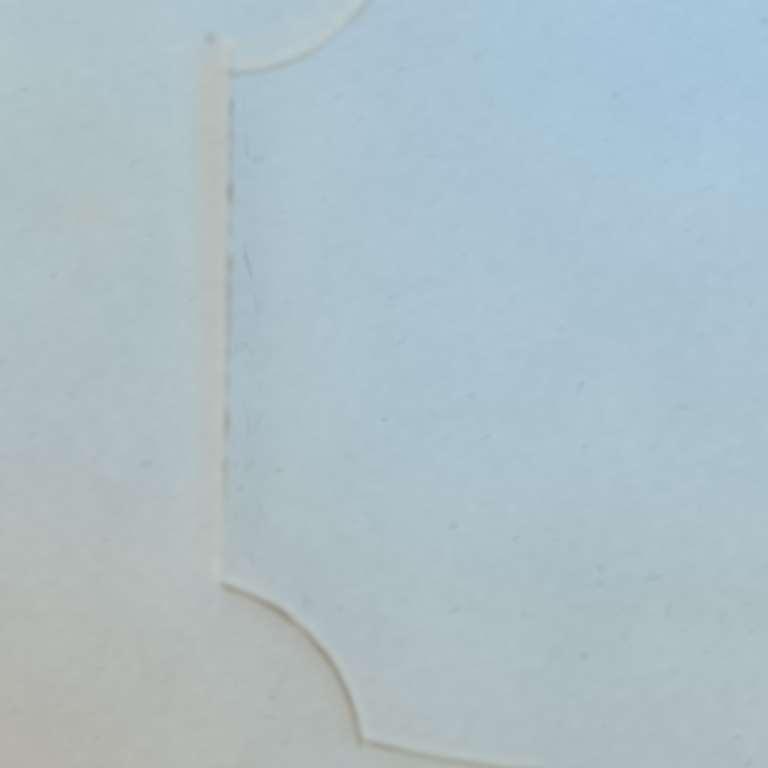
Reproduce this texture procedurally as a WebGL 1 fragment shader.

```glsl
precision mediump float;
// Softly lit painted plaster with a raised panel moulding: a vertical ridge,
// a pale arc above, a scooped corner below and a thin foot line.
// Each relief is a distance profile, broken up by noise, over a colour wash.
uniform vec2 u_resolution;

#define TOP_CENTRE vec2(0.301, 1.122)
#define TOP_RADIUS 0.2155
#define SCOOP_CENTRE vec2(0.228, 0.0026)
#define SCOOP_RADIUS 0.246
#define FOOT_START vec2(0.471, 0.039)
#define RIDGE_COLOUR vec3(0.725, 0.735, 0.720)
#define SHADOW_COLOUR vec3(0.52, 0.51, 0.45)
#define LIGHT_COLOUR vec3(0.76, 0.79, 0.775)
#define MOTTLE 0.030
#define GRAIN 0.024
#define WEAR 0.0022

vec2 hash2(vec2 cell) {
  vec3 q = fract(vec3(cell.xyx) * vec3(0.1031, 0.1030, 0.0973));
  q += dot(q, q.yzx + 33.33);
  return fract((q.xx + q.yz) * q.zy);
}

float corner(vec2 cell, vec2 offset) {
  return dot(hash2(cell) * 2.0 - 1.0, offset);
}

float gradientNoise(vec2 p) {
  vec2 i = floor(p), f = fract(p);
  vec2 u = f * f * f * (f * (f * 6.0 - 15.0) + 10.0);
  vec2 e = vec2(1.0, 0.0);
  return mix(mix(corner(i, f), corner(i + e, f - e), u.x),
             mix(corner(i + e.yx, f - e.yx), corner(i + 1.0, f - 1.0), u.x), u.y);
}

float fbm(vec2 p) {
  float sum = 0.0, amp = 0.6;
  for (int k = 0; k < 4; k++) {
    sum += amp * gradientNoise(p);
    p = mat2(1.6, 1.2, -1.2, 1.6) * p + 7.3;
    amp *= 0.55;
  }
  return sum;
}

float bell(float d, float width) { return exp(-d * d / (width * width)); }

float span(float lo, float hi, float soft, float v) {
  return smoothstep(lo - soft, lo + soft, v) * (1.0 - smoothstep(hi - soft, hi + soft, v));
}

vec3 wash(vec2 p) {
  vec3 low = mix(vec3(0.708, 0.700, 0.670), vec3(0.685, 0.737, 0.740), smoothstep(-0.05, 0.75, p.x));
  vec3 mid = mix(vec3(0.690, 0.745, 0.755), vec3(0.672, 0.765, 0.810), smoothstep(0.1, 0.6, p.x));
  vec3 high = mix(vec3(0.685, 0.765, 0.790), vec3(0.655, 0.775, 0.865), smoothstep(0.0, 1.05, p.x));
  return mix(mix(low, mid, smoothstep(-0.05, 0.55, p.y)), high, smoothstep(0.45, 1.0, p.y));
}

void main() {
  vec2 p = gl_FragCoord.xy / u_resolution;
  vec3 col = wash(p);
  float wear = gradientNoise(p * 34.0);
  float patchy = clamp(0.8 + 1.1 * gradientNoise(p * 17.0 + 4.0), 0.2, 1.3);

  // Faint stain and the cool recess beside the ridge
  vec2 stain = (p - vec2(0.11, 0.74)) / vec2(0.09, 0.12);
  float stainNoise = clamp(0.6 + 1.6 * fbm(p * 16.0), 0.0, 1.4);
  col = mix(col, vec3(0.695, 0.730, 0.710), 0.6 * exp(-dot(stain, stain)) * stainNoise);
  col -= vec3(0.018, 0.016, 0.008) * bell(p.x - 0.325, 0.035) * span(0.27, 0.90, 0.05, p.y);

  // Vertical ridge, tapering downwards, with a broken crease at its right
  float rise = clamp((p.y - 0.245) / 0.665, 0.0, 1.0);
  float rightEdge = mix(0.286, 0.301, sqrt(rise)) + WEAR * wear;
  float leftEdge = mix(0.262, 0.255, rise);
  float along = span(0.255, 0.940, 0.028, p.y);
  float body = smoothstep(leftEdge - 0.022, leftEdge + 0.022, p.x)
             * (1.0 - smoothstep(rightEdge - 0.012, rightEdge + 0.006, p.x));
  col = mix(col, LIGHT_COLOUR, 0.20 * along * bell(p.x - leftEdge + 0.014, 0.025));
  col = mix(col, RIDGE_COLOUR, 0.80 * along * body);
  col = mix(col, LIGHT_COLOUR, 0.25 * along * bell(p.x - rightEdge + 0.008, 0.007) * patchy);
  float crease = clamp(0.18 + 0.65 * gradientNoise(vec2(9.0, p.y * 30.0)), 0.05, 0.5);
  col = mix(col, SHADOW_COLOUR, crease * span(0.36, 0.91, 0.06, p.y) * bell(p.x - rightEdge - 0.001, 0.0055));
  float scuff = smoothstep(0.12, 0.5, gradientNoise(vec2(p.x * 75.0 + p.y * 14.0, p.y * 34.0)));
  col -= 0.045 * scuff * bell(p.x - 0.318, 0.018) * span(0.27, 0.90, 0.05, p.y);

  // Pale arc across the upper corner
  float topDist = length(p - TOP_CENTRE) - TOP_RADIUS + WEAR * wear;
  float topGate = smoothstep(0.270, 0.312, p.x);
  col = mix(col, LIGHT_COLOUR, 0.58 * topGate * bell(topDist + 0.011, 0.011));
  col = mix(col, LIGHT_COLOUR, 0.38 * topGate * bell(topDist + 0.036, 0.012));
  col = mix(col, SHADOW_COLOUR, 0.20 * topGate * patchy * bell(topDist - 0.002, 0.006));
  col = mix(col, SHADOW_COLOUR, 0.28 * bell(length(p - vec2(0.274, 0.950)), 0.008));

  // Scooped lower corner: lit rim outside, warm shadow inside
  float scoopDist = length(p - SCOOP_CENTRE) - SCOOP_RADIUS + WEAR * wear;
  float scoopGate = smoothstep(0.278, 0.300, p.x) * smoothstep(0.018, 0.040, p.y);
  float inside = 1.0 - smoothstep(-0.005, 0.003, scoopDist);
  col = mix(col, vec3(0.67, 0.62, 0.55), 0.58 * scoopGate * inside * exp(min(scoopDist, 0.0) / 0.024));
  col = mix(col, SHADOW_COLOUR, 0.55 * scoopGate * patchy * bell(scoopDist + 0.003, 0.006));
  col = mix(col, LIGHT_COLOUR, 0.38 * scoopGate * bell(scoopDist - 0.006, 0.007));
  col = mix(col, LIGHT_COLOUR, 0.40 * bell(length((p - vec2(0.283, 0.252)) * vec2(1.0, 0.4)), 0.007));

  // Foot line sweeping off the lower edge
  float run = p.x - FOOT_START.x;
  float footDist = p.y - FOOT_START.y + 0.28 * run - 0.46 * run * run + WEAR * wear;
  float footGate = span(0.0, 0.24, 0.012, run);
  float below = 1.0 - smoothstep(-0.008, 0.002, footDist);
  col = mix(col, vec3(0.67, 0.65, 0.59), 0.45 * footGate * below * exp(min(footDist, 0.0) / 0.025));
  col = mix(col, SHADOW_COLOUR, 0.38 * footGate * patchy * bell(footDist + 0.003, 0.006));
  col = mix(col, LIGHT_COLOUR, 0.30 * footGate * bell(footDist - 0.007, 0.008));

  // Broad mottling, slanted grain and sparse soft scratches
  col += MOTTLE * fbm(p * 6.0) * vec3(1.0, 0.85, 0.7);
  vec2 slanted = vec2(p.x + 0.4 * p.y, p.y - 0.4 * p.x);
  col += GRAIN * fbm(slanted * vec2(38.0, 55.0));
  col -= 0.030 * smoothstep(0.33, 0.6, gradientNoise(slanted * vec2(30.0, 48.0) + 11.0));

  gl_FragColor = vec4(clamp(col, 0.0, 1.0), 1.0);
}
```
